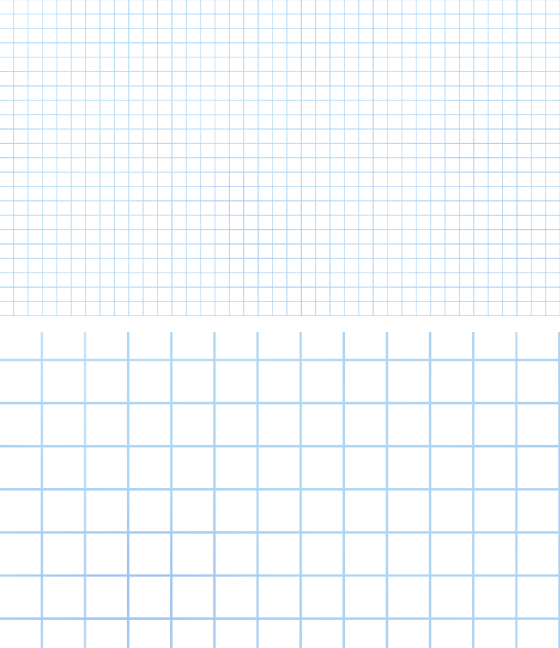
Top, the full canvas; bottom, a detail of the centre.
This pattern is drawn by a Shadertoy shader. Its source:

```glsl
// Graph paper: a fine square grid of pale blue lines on white.
// Each line is box-filtered to a thin, soft stroke; hash and value noise vary
// its ink strength, and the tint drifts between sky blue and periwinkle.

const vec3 PAPER = vec3(1.0);
const vec3 SKY_INK = vec3(0.68, 0.855, 0.96);
const vec3 VIOLET_INK = vec3(0.61, 0.71, 0.94);

// All lengths are fractions of the canvas height.
const vec2 PITCH = vec2(0.0455, 0.04547);
const vec2 OFFSET = vec2(-0.0021, -0.0009);
const float LINE_WIDTH = 0.0024;
const float FILTER_PIXELS = 1.2;

float hash(vec2 p) {
    return fract(sin(dot(p, vec2(127.1, 311.7))) * 43758.5453);
}

float valueNoise(vec2 p) {
    vec2 i = floor(p);
    vec2 f = fract(p);
    f = f * f * (3.0 - 2.0 * f);
    float low = mix(hash(i), hash(i + vec2(1.0, 0.0)), f.x);
    float high = mix(hash(i + vec2(0.0, 1.0)), hash(i + vec2(1.0, 1.0)), f.x);
    return mix(low, high, f.y);
}

// Share of a filter box, dist away from the axis, covered by a stroke.
float strokeCoverage(float dist, float width, float box) {
    float right = min(dist + 0.5 * box, 0.5 * width);
    float left = max(dist - 0.5 * box, -0.5 * width);
    return clamp((right - left) / box, 0.0, 1.0);
}

// Parallel lines across one axis; along is the position on the line.
float ruledLines(float across, float along, float pitch, float box, float seed) {
    float id = floor(across / pitch + 0.5);
    float dist = across - id * pitch;
    float perLine = mix(0.74, 1.26, hash(vec2(id, seed)));
    float wear = mix(0.88, 1.12, valueNoise(vec2(along * 6.0, id + seed)));
    return strokeCoverage(dist, LINE_WIDTH, box) * perLine * wear;
}

// Soft violet drift, with one stronger patch left of the centre.
float violetTint(vec2 p) {
    vec2 d = (p - vec2(0.73, 0.59)) * vec2(9.0, 14.0);
    float drift = 0.35 * valueNoise(p * 4.0 + 3.0);
    return clamp(drift + 0.5 * exp(-dot(d, d)), 0.0, 1.0);
}

void mainImage(out vec4 fragColor, in vec2 fragCoord) {
    float pixel = 1.0 / iResolution.y;
    float box = FILTER_PIXELS * pixel;

    // Measured from the upper left corner.
    vec2 p = vec2(fragCoord.x, iResolution.y - fragCoord.y) * pixel;
    vec2 g = p - OFFSET;

    float vertical = ruledLines(g.x, g.y, PITCH.x, box, 7.0);
    float horizontal = ruledLines(g.y, g.x, PITCH.y, box, 41.0);
    float coverage = 1.0 - (1.0 - vertical) * (1.0 - horizontal);

    // Ink density changes gently over the sheet.
    float density = mix(0.85, 1.15, valueNoise(p * 2.5 + 9.0));
    vec3 ink = mix(SKY_INK, VIOLET_INK, violetTint(p));
    fragColor = vec4(mix(PAPER, ink, clamp(coverage * density, 0.0, 1.0)), 1.0);
}
```
